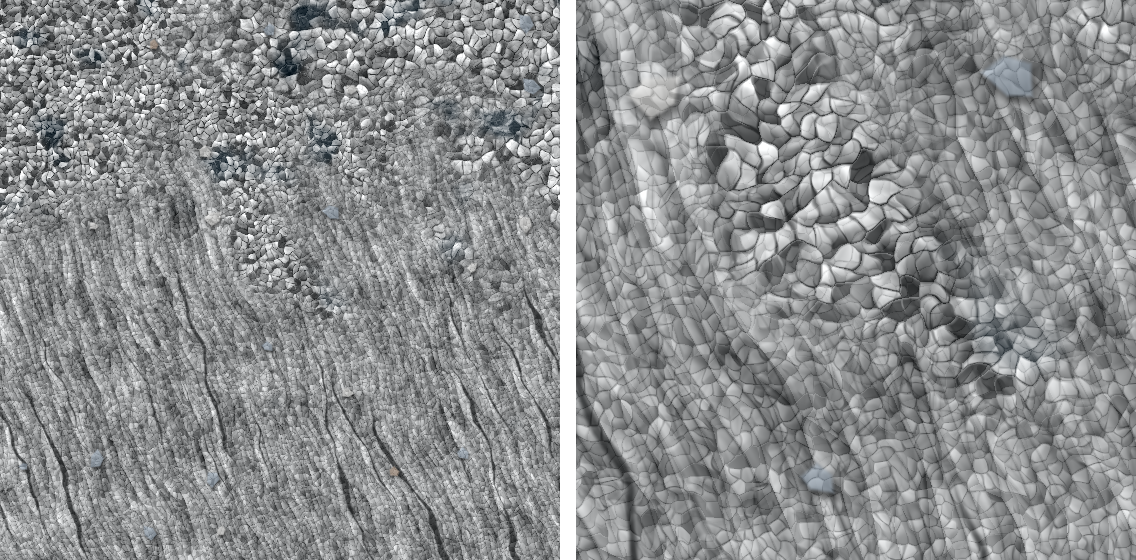
Left, the full canvas; right, a detail of the centre.
A Shadertoy shader for this texture:

```glsl
// A bank of grey gravel sliding down into fine, streaked silt with dark cracks.
// Cellular noise shapes the stones, grains and strands; layered sines bend the
// flow, place the hollows and set the ragged border between gravel and silt.

const vec2 LIGHT = vec2(-0.45, 0.89);
const float SLANT = 0.36;      // sideways drift of the flow per unit of height
const float MEAN_TONE = 0.545;
const float SHADOW_TONE = 0.20;

struct Cell { vec2 offset; float edge; vec3 rnd; };

vec3 hash3(vec2 p) {
    vec3 q = fract(p.xyx * vec3(0.1031, 0.1030, 0.0973));
    q += dot(q, q.yxz + 33.33);
    return fract((q.xxy + q.yzz) * q.zyx);
}

mat2 rotation(float a) {
    return mat2(cos(a), sin(a), -sin(a), cos(a));
}

// Layered sines, roughly -1 to 1
float waves(vec2 p) {
    float sum = 0.0, amp = 0.5;
    for (int i = 0; i < 4; i++) {
        p = mat2(0.8, 0.6, -0.6, 0.8) * p * 1.7 + 2.3;
        sum += amp * sin(p.x + 1.3 * sin(p.y));
        amp *= 0.6;
    }
    return sum;
}

// Cellular noise; each cell is stretched in its own direction
Cell cellular(vec2 p, float stretch) {
    vec2 base = floor(p);
    float nearest = 9.0, second = 9.0;
    Cell cell = Cell(vec2(0.0), 0.0, vec3(0.0));
    for (int y = -1; y <= 1; y++)
    for (int x = -1; x <= 1; x++) {
        vec2 id = base + vec2(x, y);
        vec3 rnd = hash3(id);
        vec2 offset = p - id - 0.05 - 0.9 * rnd.xy;
        float d = length(rotation(rnd.z * 6.283) * offset * vec2(1.0, stretch));
        if (d < nearest) {
            second = nearest;
            nearest = d;
            cell.offset = offset;
            cell.rnd = hash3(id + 71.0);
        } else {
            second = min(second, d);
        }
    }
    cell.edge = second - nearest;
    return cell;
}

// Tone of loose broken stones: tilted faces, shaded lower sides, some dark holes
float rubble(vec2 p, float holes) {
    Cell c = cellular(p, 1.7);
    float lit = dot(c.offset, LIGHT);
    vec2 ridge = rotation(c.rnd.y * 6.283) * vec2(1.0, 0.0);
    float face = 0.66 + 0.38 * (c.rnd.x - 0.5) + 0.26 * lit;
    face += 0.16 * (smoothstep(-0.2, 0.2, dot(c.offset, ridge)) - 0.5);
    face = mix(face, 0.27, smoothstep(holes + 0.04, holes - 0.04, c.rnd.z));
    float gap = mix(0.50, 0.22, smoothstep(0.15, -0.3, lit));
    return mix(gap, face, smoothstep(0.0, 0.3, c.edge));
}

// Long thin strands, as a change of tone
float strands(vec2 p) {
    Cell c = cellular(p, 1.1);
    float shade = smoothstep(-0.5, 0.5, c.offset.x);
    return 0.16 * (c.rnd.x - 0.5) + 0.10 * (0.5 - shade) + 0.10 * (smoothstep(0.0, 0.25, c.edge) - 0.7);
}

// x: dark cracks along the flow, y: the pale lip beside them
vec2 cracks(vec2 flow) {
    vec2 mask = vec2(0.0);
    for (int i = 0; i < 22; i++) {
        vec3 rnd = hash3(vec2(i, 17));
        float top = 0.30 + 0.32 * rnd.y;
        float bottom = top - 0.22 - 0.35 * rnd.z;
        float along = smoothstep(bottom, bottom + 0.12, flow.y) * smoothstep(top, top - 0.08, flow.y);
        float bend = 0.014 * sin(flow.y * 13.0 + rnd.x * 40.0);
        bend += 0.006 * waves(vec2(rnd.z * 30.0, flow.y * 24.0));
        float side = flow.x - (float(i) + rnd.x) * 0.064 - bend;
        float breaks = 0.65 + 0.7 * waves(vec2(flow.y * 20.0, rnd.y * 30.0));
        float width = (0.0012 + 0.0042 * rnd.z * rnd.z) * along * max(breaks, 0.0);
        float dark = smoothstep(width + 0.0018, width - 0.0018, abs(side)) * along;
        float lip = smoothstep(0.007, 0.0, abs(side + width + 0.005)) * along;
        mask = max(mask, vec2(dark, lip));
    }
    return mask;
}

// Distance to an irregular five-sided stone
float stoneDistance(vec2 p, float radius, float seed) {
    float d = -1.0;
    p = rotation(seed * 6.283) * p * vec2(1.0, 1.25);
    for (int i = 0; i < 5; i++) {
        float angle = 1.257 * float(i) + 0.25 * sin(seed * 50.0 + float(i) * 2.4);
        d = max(d, dot(p, vec2(cos(angle), sin(angle))));
    }
    return d - radius;
}

// Lays a few larger, paler stones with soft shadows over the ground
vec3 scatterStones(vec3 ground, vec2 p, float count, float grain) {
    vec2 id = floor(p * count);
    vec3 rnd = hash3(id + 5.0), look = hash3(id + 43.0);
    vec2 local = (fract(p * count) - 0.28 - 0.44 * rnd.xy) / count;
    float radius = 0.006 + 0.008 * look.y;
    float present = step(0.66, rnd.z);
    float shadow = smoothstep(0.005, -0.004, stoneDistance(local + LIGHT * 0.004, radius, look.x));
    float body = smoothstep(0.002, -0.002, stoneDistance(local, radius, look.x));
    vec3 tint = mix(vec3(0.58, 0.62, 0.66), vec3(0.77, 0.77, 0.765), step(0.35, look.z));
    tint = mix(tint, vec3(0.65, 0.59, 0.54), step(0.92, look.z));
    tint += dot(local, LIGHT) * 4.0 + 0.3 * grain;
    ground *= 1.0 - 0.45 * shadow * present;
    return mix(ground, tint, body * present * 0.9);
}

void mainImage(out vec4 fragColor, in vec2 fragCoord) {
    vec2 p = fragCoord / iResolution.xy;
    vec2 flow = vec2(p.x + SLANT * p.y + 0.012 * waves(p * 7.0), p.y);
    vec2 rough = p + 0.004 * vec2(waves(p * 45.0), waves(p.yx * 45.0 + 9.0));

    // Where the gravel lies, how coarse it is and where it is hollow
    float gravel = smoothstep(-0.16, 0.2, p.y - 0.58 + 0.27 * waves(flow * vec2(9.0, 5.0)));
    float coarse = smoothstep(-0.15, 0.15, p.x + 0.6 * p.y - 1.1 + 0.3 * waves(p * 6.0 + 4.0));
    float hollow = smoothstep(0.35, 0.9, waves(p * 11.0 + 1.7)) * gravel;

    // Stones
    float holes = 0.13 + 0.3 * hollow;
    float fine = rubble(rough * 125.0, 0.08) - MEAN_TONE;
    float stones = mix(rubble(rough * 84.0, holes), rubble(rough * 58.0, holes), coarse);
    stones += 0.25 * fine - 0.08 * hollow;

    // Streaked silt
    float ripple = sin(flow.x * 190.0 + 4.0 * waves(flow * vec2(13.0, 5.0)));
    float streaked = smoothstep(-0.5, 0.6, waves(flow * vec2(8.0, 3.0) + 6.0));
    float silt = MEAN_TONE + 0.42 * fine + 0.045 * ripple * streaked;
    silt += strands(flow * vec2(95.0, 24.0)) + 0.8 * strands(flow * vec2(42.0, 8.0) + 3.0);

    // Broad light and dark patches
    float tone = mix(silt, stones, gravel);
    tone += 0.045 * waves(p * 13.0) + 0.05 * waves(flow * vec2(38.0, 20.0));

    // Cracks
    vec2 crack = cracks(flow) * (1.0 - 0.8 * gravel);
    tone = mix(tone + 0.06 * crack.y, SHADOW_TONE + 0.25 * fine, 0.88 * crack.x);

    // Cool colour, bluest in the hollows
    vec3 color = tone + vec3(-0.006, 0.001, 0.005);
    color += vec3(-0.05, 0.0, 0.035) * hollow * (1.0 - tone);
    color = scatterStones(color, p, 9.0, fine);
    fragColor = vec4(clamp(color, 0.0, 1.0), 1.0);
}
```
